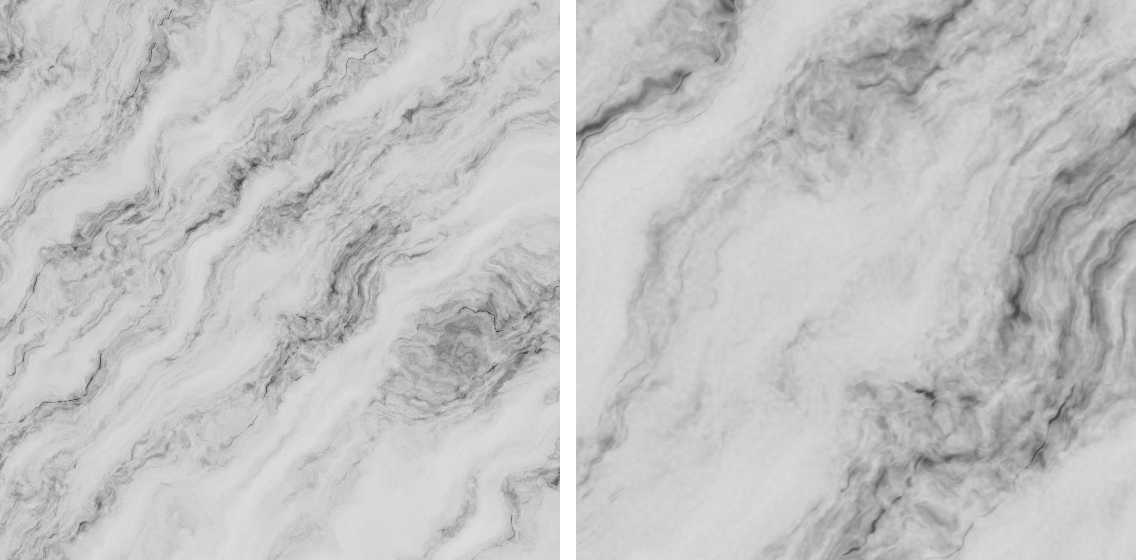
Left, the full canvas; right, a detail of the centre.
Reproduce this texture procedurally as a WebGL 2 fragment shader.

```glsl
#version 300 es
precision highp float;
precision highp int;
// Pale grey marble: ragged diagonal bands crossed by thin broken dark veins.

uniform vec2 u_resolution;
out vec4 fragColor;

// Flow of the stone
const float FLOW_ANGLE = 0.82;
const float FLOW_BEND = 0.16;
const float WIDE_WARP = 0.021;
const float FINE_WARP = 0.0060;
const float RAGGED_WARP = 0.0013;

// Frequencies along and across the flow
const vec2 BAND_FREQ = vec2(1.1, 5.6);
const vec2 STREAK_FREQ = vec2(3.4, 17.0);
const vec2 MOTTLE_FREQ = vec2(45.0, 80.0);
const vec2 FLECK_FREQ = vec2(75.0, 110.0);
const vec2 BREAK_FREQ = vec2(3.5, 9.0);
const float GRAIN_FREQ = 260.0;

// Share of each layer in the density of grey
const float BAND_WEIGHT = 0.76;
const float STREAK_WEIGHT = 0.52;
const float MOTTLE_WEIGHT = 0.36;

// Tones
const vec3 TINT = vec3(1.0, 1.002, 1.0);
const float WHITE = 0.885;
const float GREY_AMOUNT = 0.076;
const float GREY_GROWTH = 0.52;
const float DARK_VEIN_DEPTH = 0.26;
const float HAIR_VEIN_DEPTH = 0.17;
const float HALO_DEPTH = 0.045;
const float FLECK_DEPTH = 0.06;
const float GRAIN_DEPTH = 0.009;

// Veins per canvas height, and their widths in canvas units
const float DARK_VEINS = 9.0;
const float HAIR_VEINS = 19.0;
const float DARK_VEIN_WIDTH = 0.0036;
const float HAIR_VEIN_WIDTH = 0.0025;
const float HALO_WIDTH = 0.010;

// Integer hash giving a vector in [-1, 1]
vec2 hash2(vec2 cell) {
    uvec2 v = uvec2(ivec2(cell)) * 1664525u + 1013904223u;
    v.x += v.y * 1664525u;
    v.y += v.x * 1664525u;
    v ^= v >> 16u;
    v.x += v.y * 1664525u;
    v.y += v.x * 1664525u;
    v ^= v >> 16u;
    return vec2(v & 65535u) / 32767.5 - 1.0;
}

float gradientNoise(vec2 p) {
    vec2 i = floor(p);
    vec2 f = p - i;
    vec2 u = f * f * f * (f * (f * 6.0 - 15.0) + 10.0);
    vec2 e = vec2(0.0, 1.0);
    float a = dot(hash2(i), f);
    float b = dot(hash2(i + e.yx), f - e.yx);
    float c = dot(hash2(i + e.xy), f - e.xy);
    float d = dot(hash2(i + e.yy), f - e.yy);
    return mix(mix(a, b, u.x), mix(c, d, u.x), u.y);
}

// Layered noise scaled to a spread of about one
float fbm(vec2 p, int octaves) {
    float sum = 0.0;
    float gain = 6.2;
    for (int i = 0; i < octaves; i++) {
        sum += gain * gradientNoise(p);
        p = p * 2.03 + vec2(13.7, 31.3);
        gain *= 0.52;
    }
    return sum;
}

// Distance to the nearest of unevenly spaced lines along the flow
float veinDistance(vec2 q, float count, float seed) {
    float phase = q.y * count + 0.45 * fbm(q * vec2(1.8, 0.4 * count) + seed, 2);
    return abs(fract(phase) - 0.5) / count;
}

float line(float dist, float width) {
    return 1.0 - smoothstep(0.0, width, dist);
}

// Coordinates along and across the bent, warped flow
vec2 flowCoords(vec2 p) {
    vec2 along = vec2(cos(FLOW_ANGLE), sin(FLOW_ANGLE));
    vec2 q = vec2(dot(p, along), dot(p, vec2(-along.y, along.x)));
    q.y += FLOW_BEND * p.x * p.x;
    vec2 wide = vec2(fbm(p * 2.2 + 5.0, 3), fbm(p * 2.2 + 41.0, 3));
    vec2 fine = vec2(fbm(p * 7.0 + 23.0, 4), fbm(p * 7.0 + 67.0, 4));
    vec2 ragged = vec2(fbm(p * 45.0 + 11.0, 3), fbm(p * 45.0 + 83.0, 3));
    return q + WIDE_WARP * wide + FINE_WARP * fine + RAGGED_WARP * ragged;
}

void main() {
    float pixel = 1.0 / min(u_resolution.x, u_resolution.y);
    vec2 p = (gl_FragCoord.xy - 0.5 * u_resolution) * pixel;
    vec2 q = flowCoords(p);

    // Grey bands, streaks and mottling; pale areas stay smooth
    float band = fbm(q * BAND_FREQ + 3.0, 5);
    float streak = fbm(q * STREAK_FREQ + 19.0, 5);
    float mottle = fbm(q * MOTTLE_FREQ + 7.0, 3);
    float density = BAND_WEIGHT * band + STREAK_WEIGHT * streak;
    float rough = smoothstep(-0.9, 0.9, density);
    float shade = density + MOTTLE_WEIGHT * rough * mottle;
    float tone = WHITE - GREY_AMOUNT * exp(GREY_GROWTH * (shade + 0.5));

    // Broken veins, densest inside the grey bands
    float breaks = fbm(q * BREAK_FREQ + 53.0, 4);
    float crumble = 0.3 + 0.7 * smoothstep(-0.8, 0.8, mottle);
    float darkDist = veinDistance(q, DARK_VEINS, 29.0);
    float hairDist = veinDistance(q, HAIR_VEINS, 71.0);
    float darkMask = smoothstep(-0.2, 1.0, breaks) * smoothstep(-0.5, 0.6, density);
    float hairMask = smoothstep(-0.1, 1.0, -breaks) * (0.1 + 0.9 * rough);
    tone -= DARK_VEIN_DEPTH * darkMask * crumble * line(darkDist, max(DARK_VEIN_WIDTH, pixel));
    tone -= HAIR_VEIN_DEPTH * hairMask * crumble * line(hairDist, max(HAIR_VEIN_WIDTH, pixel));
    tone -= HALO_DEPTH * darkMask * exp(-darkDist / HALO_WIDTH);

    // Dark flecks in the grey and fine crystalline grain
    float fleck = smoothstep(1.1, 2.2, fbm(q * FLECK_FREQ + 37.0, 2));
    tone -= FLECK_DEPTH * rough * fleck;
    tone += GRAIN_DEPTH * fbm(p * GRAIN_FREQ, 2) * (0.4 + 0.6 * rough);

    fragColor = vec4(clamp(tone, 0.3, 0.87) * TINT, 1.0);
}
```
